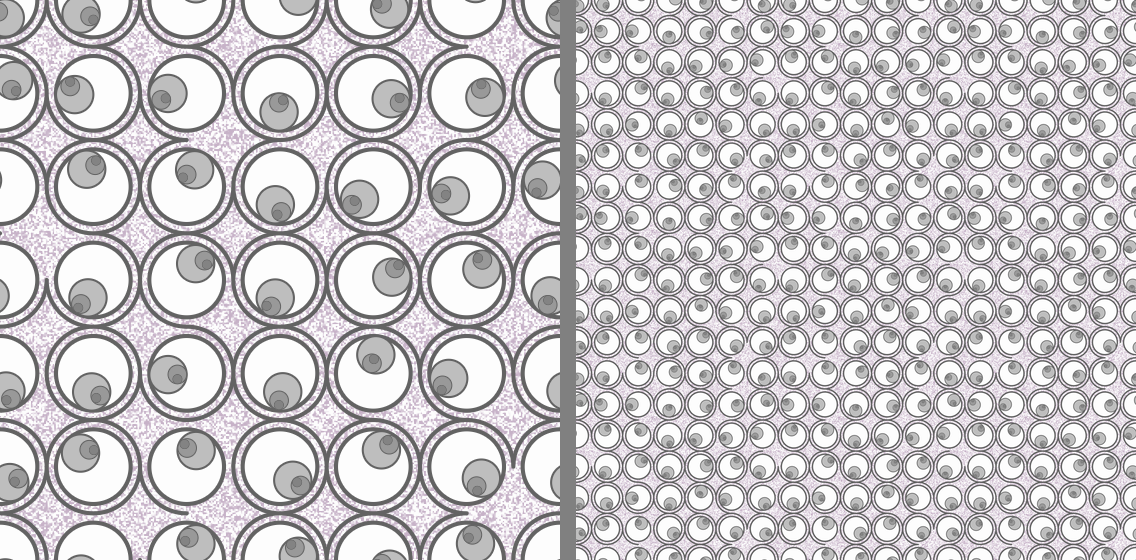
Left, the tile; right, the same tile 3 across and 3 down.
A WebGL 1 fragment shader for this pattern:

```glsl
precision highp float;
// Six by six rings, each holding discs nested at half scale, every disc touching
// its parent at a random angle. Around each ring runs a larger circle of quarter
// arcs, some left out, with round ends, over white ground with lilac speckle.

uniform vec2 u_resolution;

const float REPEATS = 6.0;         // rings across and down
const float RING_RADIUS = 0.4;     // lengths below are in units of one repeat
const float ARC_RADIUS = 0.5;
const float LINE_WIDTH = 0.044;
const float ARC_MISSING = 0.26;    // chance that a quarter arc is left out
const float DISC_TINT = 0.41;      // darkening of each nested disc
const float GRAINS = 56.0;         // speckle grains per repeat
const int DISC_LEVELS = 4;

const vec3 WHITE = vec3(0.992);
const vec3 INK = vec3(0.388);
const vec3 LILAC = vec3(0.78, 0.70, 0.785);

float hash(vec2 p, float seed) {
  vec3 q = fract((p.xyx + 17.37 * seed + 5.71) * vec3(0.1031, 0.1130, 0.0973));
  q += dot(q, q.yzx + 33.33);
  return fract((q.x + q.y) * q.z);
}

// Integer lattice point wrapped to a whole period
vec2 wrap(vec2 id, float period) {
  return floor(mod(id + 0.5, period));
}

float wrappedNoise(vec2 p, float period) {
  vec2 id = floor(p);
  vec2 f = fract(p);
  f = f * f * (3.0 - 2.0 * f);
  float a = hash(wrap(id, period), 1.0);
  float b = hash(wrap(id + vec2(1.0, 0.0), period), 1.0);
  float c = hash(wrap(id + vec2(0.0, 1.0), period), 1.0);
  float d = hash(wrap(id + vec2(1.0, 1.0), period), 1.0);
  return mix(mix(a, b, f.x), mix(c, d, f.x), f.y);
}

// Coverage of the region where the distance is negative
float cover(float dist, float pixel) {
  return clamp(0.5 - dist / pixel, 0.0, 1.0);
}

// Distance to a quarter arc in the first quadrant
float quarterArc(vec2 p, float radius) {
  if (min(p.x, p.y) >= 0.0) return abs(length(p) - radius);
  return min(length(p - vec2(radius, 0.0)), length(p - vec2(0.0, radius)));
}

// Distance to the nearest arc around the four surrounding ring centres
float arcDistance(vec2 p) {
  float nearest = 1.0;
  for (int i = 0; i < 4; i++) {
    vec2 corner = vec2(mod(float(i), 2.0), floor(float(i) / 2.0));
    vec2 centre = floor(p) + corner;
    vec2 id = wrap(centre, REPEATS);
    for (int k = 0; k < 4; k++) {
      vec2 quadrant = 2.0 * vec2(mod(float(k), 2.0), floor(float(k) / 2.0)) - 1.0;
      if (hash(id, 2.0 + float(k)) > ARC_MISSING) {
        nearest = min(nearest, quarterArc((p - centre) * quadrant, ARC_RADIUS));
      }
    }
  }
  return nearest;
}

// Ring with its chain of discs, painted from the outside in
vec3 paintDiscs(vec3 color, vec2 p, float pixel) {
  vec2 centre = floor(p + 0.5);
  vec2 id = wrap(centre, REPEATS);
  vec3 fill = WHITE;
  float radius = RING_RADIUS;
  float width = LINE_WIDTH;
  for (int i = 0; i < DISC_LEVELS; i++) {
    float dist = length(p - centre) - radius;
    color = mix(color, fill, cover(dist, pixel));
    color = mix(color, INK, cover(abs(dist) - 0.5 * width, pixel));
    float angle = 6.2831853 * hash(id, 10.0 + float(i));
    radius *= 0.5;
    width *= 0.5;
    centre += radius * vec2(cos(angle), sin(angle));
    fill = mix(fill, INK, DISC_TINT);
  }
  return color;
}

void main() {
  vec2 p = gl_FragCoord.xy / u_resolution * REPEATS;
  float pixel = REPEATS / min(u_resolution.x, u_resolution.y);

  // Speckled ground
  float grain = wrappedNoise(p * GRAINS, REPEATS * GRAINS);
  vec3 color = mix(WHITE, LILAC, smoothstep(0.25, 0.85, grain));

  // Winding arcs, then rings and discs
  color = mix(color, INK, cover(arcDistance(p) - 0.5 * LINE_WIDTH, pixel));
  color = paintDiscs(color, p, pixel);

  gl_FragColor = vec4(color, 1.0);
}
```
